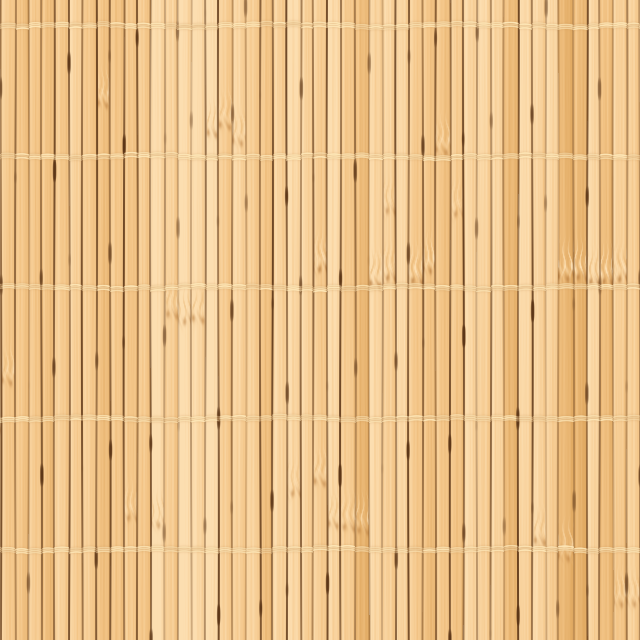
Give the GLSL for this texture, as a three.js fragment shader.

```glsl
// Bamboo slat mat: upright split-cane strips bound by rows of pale thread.
varying vec2 vUv;

const float SLATS = 47.0;
const float SLAT_SHIFT = 0.06;      // first gap, in slats
const float EDGE_JITTER = 0.16;     // in slats
const float GAP_HALF = 0.03;        // in slats
const float GAP_SOFT = 0.085;       // in slats
const float ROW_FIRST = 0.142;
const float ROW_STEP = 0.2047;
const float STRAND_STEP = 0.0029;
const float STRAND_HALF = 0.0004;
const float STRAND_SOFT = 0.0017;
const float CLUSTER_Y = 0.585;      // height of the joints shared on the right
const vec3 PALE = vec3(0.99, 0.87, 0.69);
const vec3 HONEY = vec3(0.955, 0.775, 0.535);
const vec3 AMBER = vec3(0.885, 0.67, 0.39);
const vec3 BROWN = vec3(0.70, 0.46, 0.22);
const vec3 GAP_COLOR = vec3(0.36, 0.21, 0.09);
const vec3 THREAD = vec3(1.0, 0.91, 0.72);

float hash(float n) {
  return fract(sin(n * 12.9898 + 4.137) * 43758.5);
}

float bell(float x, float width) {
  return exp(-x * x / (width * width));
}

// Slightly uneven boundary k between two slats, in slat units
float slatEdge(float k, float y) {
  return k + EDGE_JITTER * (hash(k) - 0.5) + 0.035 * sin(y * 5.0 + k * 2.4);
}

// Dark crack along boundary k, with a few wider pits
float gapMask(float k, float y, float dist) {
  float pit = smoothstep(0.8, 1.0, sin(y * 9.0 + k * 5.0) * sin(y * 31.0 + k));
  float strength = mix(0.3, 0.95, hash(k * 1.7 + 9.0));
  strength *= 0.8 + 0.2 * sin(y * 6.0 + k * 4.0);
  float widen = 1.0 + 0.6 * pit;
  return min(1.0, strength + 0.3 * pit)
    * (1.0 - smoothstep(GAP_HALF * widen, (GAP_HALF + GAP_SOFT) * widen, dist));
}

// Lengthwise fibres from layered sines, about -1 to 1
float fibres(float t, float y, float id) {
  float phase = hash(id + 31.0) * 6.28;
  float broad = sin(t * 9.0 + phase + 0.7 * sin(y * 5.0 + id));
  float medium = sin(t * 19.0 + phase * 3.0 + 0.5 * sin(y * 8.0 + phase));
  float fine = sin(t * 31.0 + phase * 5.0 + 0.4 * sin(y * 17.0 + id));
  fine *= 0.6 + 0.4 * sin(y * 43.0 + phase * 7.0);
  return 0.3 * broad + 0.35 * medium + 0.35 * fine;
}

// Cane joint: pale blotch, flared streaks above, brown smear below
vec3 addJoint(vec3 color, float t, float dy, float id, float amount) {
  float phase = hash(id + 71.0) * 6.28;
  float wave = sin(t * 8.0 + phase);
  float flare = sin((t - 0.5) * (13.0 + 150.0 * dy) + phase + 1.5 * sin(dy * 130.0 + phase));
  float streak = smoothstep(0.45, 1.0, flare) * bell(dy - 0.012, 0.024);
  float blotch = bell(dy + 0.003 * wave, 0.009) * (0.55 + 0.45 * sin(t * 15.0 + dy * 260.0));
  float smear = bell(dy + 0.014 + 0.004 * wave, 0.007)
    * (0.5 + 0.5 * sin(t * 11.0 + phase + dy * 170.0));
  float shade = bell(dy - 0.005, 0.022) * smoothstep(0.2, 1.0, -flare);
  color = mix(color, AMBER, 0.5 * amount * shade);
  color = mix(color, BROWN, 0.6 * amount * smear);
  return mix(color, PALE, amount * clamp(0.7 * streak + 0.55 * blotch, 0.0, 1.0));
}

void main() {
  float y = vUv.y;
  float x = vUv.x * SLATS - SLAT_SHIFT;

  // Find the slat and the place across it
  float id = floor(x);
  if (x < slatEdge(id, y)) id -= 1.0;
  else if (x > slatEdge(id + 1.0, y)) id += 1.0;
  float left = slatEdge(id, y);
  float right = slatEdge(id + 1.0, y);
  float t = (x - left) / (right - left);

  // Wood tone, warmer toward the lower right
  float tone = 0.02 + 0.68 * hash(id * 2.3 + 5.0);
  tone += 0.25 * (vUv.x - 0.35) + 0.18 * (vUv.x - 0.2) * (0.5 - y);
  tone += 0.07 * sin(y * 4.0 + id * 2.7) + 0.17 * fibres(t, y, id);
  tone += 0.2 * smoothstep(0.6, 1.0, t) - 0.14 * bell(t - 0.2, 0.13);
  tone = clamp(tone, 0.0, 1.0);
  vec3 color = mix(PALE, HONEY, min(tone * 2.0, 1.0));
  color = mix(color, AMBER, max(tone * 2.0 - 1.0, 0.0));

  // Joints: one scattered set and one cluster on the right
  float scatterY = hash(floor(id / 3.0) + 17.0) + 0.04 * (hash(id + 3.0) - 0.5);
  color = addJoint(color, t, y - scatterY, id, 0.75 * step(0.45, hash(id + 43.0)));
  float clusterY = CLUSTER_Y + 0.03 * (hash(id + 53.0) - 0.5);
  float clustered = step(0.48, vUv.x) * step(0.4, hash(id + 61.0));
  color = addJoint(color, t, y - clusterY, id + 0.5, clustered);

  // Gaps between slats
  float gap = max(gapMask(id, y, x - left), gapMask(id + 1.0, y, right - x));
  color = mix(color, GAP_COLOR, gap);

  // Binding thread, bowed over each slat
  float row = floor((y - ROW_FIRST) / ROW_STEP + 0.5);
  float knot = id + row * 57.0;
  float dy = y - ROW_FIRST - row * ROW_STEP;
  dy += 0.003 * (hash(knot) - 0.5) + 0.006 * (t - 0.5) * (t - 0.5);
  dy += 0.0015 * sin(vUv.x * 21.0 + row * 2.0);
  color = mix(color, BROWN, 0.4 * bell(dy, 0.0042));
  for (int i = -1; i <= 1; i++) {
    float strand = float(i);
    float dist = abs(dy - strand * STRAND_STEP);
    float cover = 1.0 - smoothstep(STRAND_HALF, STRAND_HALF + STRAND_SOFT, dist);
    float strength = mix(0.45, 0.95, hash(knot + strand * 7.0 + 11.0));
    color = mix(color, THREAD, cover * strength * (1.0 - 0.55 * gap));
  }

  gl_FragColor = vec4(color, 1.0);
}
```
